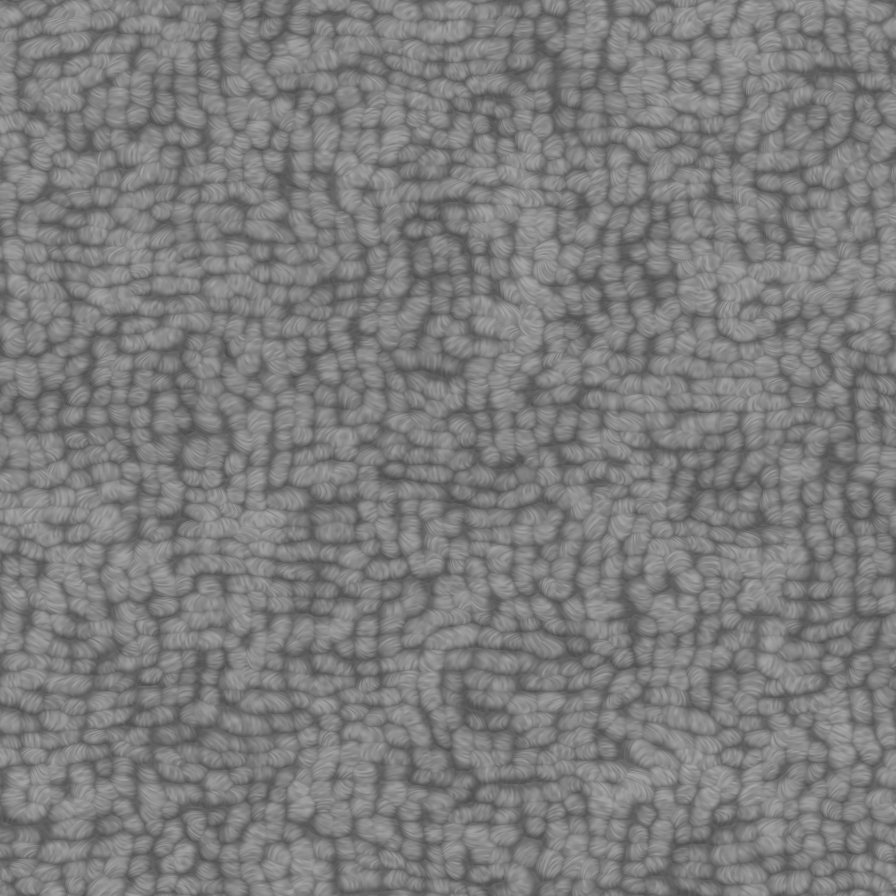
A Shadertoy shader for this texture:

```glsl
// Grey loop-pile carpet: soft woolly tufts packed in short crossing ropes.
// Cellular noise with elliptical domes gives the tufts and dark gaps;
// stretched noise bent into arcs gives the fibres, wide noise the patches.

#define TUFTS vec2(40.0, 48.0)
#define JITTER 0.55
#define TUFT_RADII vec2(0.70, 0.54)
#define GAP_TONE 0.375
#define CREST_TONE 0.548
#define FIBRE_DENSITY 6.8
#define FIBRE_CONTRAST 0.13
#define PATCH_CONTRAST 0.06
#define TUFT_CONTRAST 0.035
#define BLEND_SHARPNESS 11.0

vec2 hash2(vec2 p) {
    vec3 q = fract(p.xyx * vec3(0.1031, 0.1030, 0.0973));
    q += dot(q, q.yzx + 33.33);
    return fract((q.xx + q.yz) * q.zy);
}

float valueNoise(vec2 p) {
    vec2 cell = floor(p);
    vec2 f = fract(p);
    f = f * f * (3.0 - 2.0 * f);
    float low = mix(hash2(cell).x, hash2(cell + vec2(1, 0)).x, f.x);
    float high = mix(hash2(cell + vec2(0, 1)).x, hash2(cell + vec2(1, 1)).x, f.x);
    return mix(low, high, f.y);
}

// Broad light and dark areas, centred on zero
float patchNoise(vec2 uv) {
    return 0.40 * valueNoise(uv * 9.0 + 3.7)
         + 0.60 * valueNoise(uv * 23.0 + 41.3) - 0.5;
}

// Dome height in x, surface tone in y, for the tuft of one cell
vec2 tuft(vec2 p, vec2 cell, float wear) {
    vec2 shift = hash2(cell + 7.0);
    vec2 traits = hash2(cell + 131.0);
    vec2 twist = hash2(cell + 277.0) - 0.5;
    vec2 offset = p - cell - 0.5 - JITTER * (shift - 0.5);

    // Neighbouring tufts share a rope direction, across or upright
    float upright = step(0.5, valueNoise(cell * 0.37 + 19.0));
    float angle = upright * 1.5708 + twist.x * 1.1;
    float c = cos(angle), s = sin(angle);
    vec2 q = vec2(c * offset.x + s * offset.y, c * offset.y - s * offset.x);
    q /= TUFT_RADII * mix(0.88, 1.14, traits.x);

    float height = 1.0 - dot(q, q) + 0.42 * (traits.y - 0.5) + 0.5 * wear;

    // Fibres run over the rope in slanted arcs
    float arc = q.x + twist.y * (1.2 * q.y + 1.3 * q.y * q.y);
    float fibre = valueNoise(vec2(arc * FIBRE_DENSITY, q.y * 1.6) + shift * 90.0 + 20.0) - 0.5;

    float body = smoothstep(-0.25, 0.95, height);
    float tone = mix(GAP_TONE, CREST_TONE, body);
    tone += FIBRE_CONTRAST * fibre * mix(0.4, 1.0, body);
    tone += TUFT_CONTRAST * (traits.x - 0.5) + 0.04 * offset.y;
    return vec2(height, tone);
}

void mainImage(out vec4 fragColor, in vec2 fragCoord) {
    vec2 uv = fragCoord / iResolution.y;
    float wear = patchNoise(uv);

    // Slight waviness of the rows and columns
    vec2 p = uv * TUFTS;
    p += 0.22 * sin(p.yx * vec2(0.73, 0.61) + 1.7 * sin(p * 0.31));

    // Blend the surrounding tufts, the highest one dominating
    vec2 home = floor(p);
    float toneSum = 0.0;
    float weightSum = 0.0;
    for (int y = -1; y <= 1; y++) {
        for (int x = -1; x <= 1; x++) {
            vec2 surface = tuft(p, home + vec2(x, y), wear);
            float weight = exp(BLEND_SHARPNESS * (surface.x - 0.5));
            toneSum += weight * surface.y;
            weightSum += weight;
        }
    }
    float tone = toneSum / max(weightSum, 1e-20);

    // Patch shading and a trace of loose fuzz
    tone += PATCH_CONTRAST * wear;
    tone += 0.03 * (valueNoise(uv * vec2(210.0, 250.0)) - 0.5);
    fragColor = vec4(vec3(tone), 1.0);
}
```
